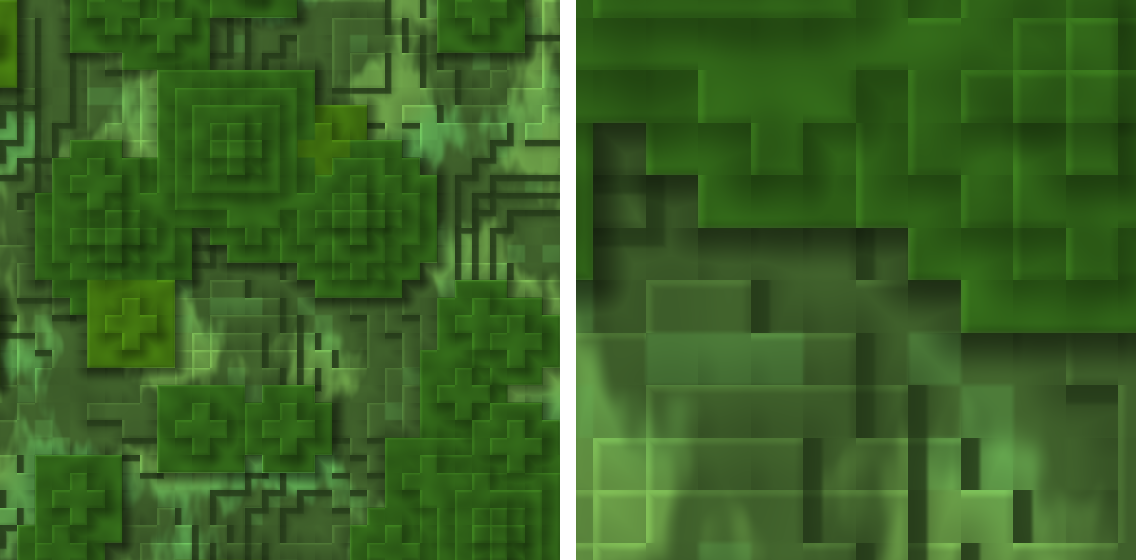
Left: the whole. Right: its middle third, enlarged.
Write a Shadertoy shader that draws this pattern.

```glsl
// Draws a blocky forest from above: stepped leaf crowns over terraced grass.

const float BLOCKS = 32.0;                 // blocks along the canvas height
const vec2 LIGHT = vec2(-0.707, 0.707);    // light falls from the upper left
const vec3 LEAF = vec3(0.19, 0.395, 0.095);
const vec3 OLIVE = vec3(0.26, 0.46, 0.06);
const vec3 GRASS_SHADE = vec3(0.25, 0.38, 0.17);
const vec3 GRASS_SUN = vec3(0.42, 0.62, 0.28);
const vec3 GRASS_COOL = vec3(0.36, 0.64, 0.31);
const vec3 STEP_DARK = vec3(0.19, 0.30, 0.13);

struct Block { float height; float leafy; float olive; };

float hash(vec2 p) {
    vec3 q = fract(p.xyx * 0.1031);
    q += dot(q, q.yzx + 33.33);
    return fract((q.x + q.y) * q.z);
}

float cornerSlope(vec2 corner, vec2 offset) {
    float angle = 6.2832 * hash(corner + 71.0);
    return dot(vec2(cos(angle), sin(angle)), offset);
}

// Gradient noise, roughly -0.7 to 0.7
float noise(vec2 p) {
    vec2 i = floor(p), f = p - i;
    vec2 u = f * f * f * (f * (f * 6.0 - 15.0) + 10.0);
    vec2 e = vec2(1.0, 0.0);
    float low = mix(cornerSlope(i, f), cornerSlope(i + e.xy, f - e.xy), u.x);
    float high = mix(cornerSlope(i + e.yx, f - e.yx), cornerSlope(i + e.xx, f - e.xx), u.x);
    return mix(low, high, u.y);
}

// Raises a block to the tallest crown of a jittered lattice of trees
Block addCrowns(Block b, vec2 cell, float spacing, float radius, float chance, float seed) {
    vec2 home = floor(cell / spacing);
    for (int y = -1; y <= 1; y++)
    for (int x = -1; x <= 1; x++) {
        vec2 id = home + vec2(x, y);
        vec2 key = id + seed;
        if (hash(key) > chance) continue;
        vec2 jitter = floor(vec2(hash(key + 13.7), hash(key + 29.1)) * spacing);
        vec2 d = abs(cell - id * spacing - jitter);
        float kind = hash(key + 41.3);
        float cut = kind < 0.55 ? 0.72 : 0.5;              // octagon or square
        float ring = max(max(d.x, d.y), (d.x + d.y) * cut);
        if (ring > radius + 0.4) continue;
        float height = 4.0 + floor(hash(key + 57.9) * 3.0);
        height += floor(max(radius - ring, 0.0) * step(2.5, radius));
        height += 2.0 * step(d.x + d.y, 1.5);              // plus on top
        if (height > b.height) b = Block(height, 1.0, step(0.83, kind) * step(radius, 2.5));
    }
    return b;
}

Block blockAt(vec2 cell) {
    float terrace = floor(noise(cell / 8.0 + 5.3) * 6.0);
    Block b = Block(min(terrace, 3.0), 0.0, 0.0);
    b = addCrowns(b, cell, 4.0, 2.0, 0.36, 17.0);
    return addCrowns(b, cell, 9.0, 4.0, 0.42, 83.0);
}

// Sunlit patches with ragged, soft borders
vec3 grassColor(vec2 p) {
    float patches = noise(p / 6.5 + 11.0) + 0.22 * noise(p * vec2(0.9, 0.45));
    patches += 0.09 * noise(p * vec2(2.4, 0.9) + 7.0);
    float haze = 0.12 * noise(p * vec2(0.7, 0.25) + 31.0);
    vec3 sun = mix(GRASS_SUN, GRASS_COOL, smoothstep(-0.1, 0.4, noise(p / 7.0 + 47.0)));
    return mix(GRASS_SHADE, sun, smoothstep(-0.03, 0.2, patches)) * (1.0 + haze);
}

vec3 blockColor(Block b, vec2 cell, vec3 grass, float mottle) {
    float tint = hash(cell + 101.0);
    vec3 ground = mix(grass, GRASS_COOL, 0.3 * step(0.9, tint)) * (0.97 + 0.06 * tint);
    vec3 leaves = mix(LEAF, OLIVE, b.olive) * (0.98 + 0.2 * mottle);
    return mix(ground, leaves, b.leafy);
}

// Soft share of a unit cell starting at 'start' seen from position x
float coverage(float x, float start, float blur) {
    return smoothstep(-blur, blur, x - start) - smoothstep(-blur, blur, x - start - 1.0);
}

void mainImage(out vec4 fragColor, in vec2 fragCoord) {
    vec2 p = fragCoord / iResolution.y * BLOCKS;
    vec2 cell = floor(p), f = p - cell;
    Block self = blockAt(cell);
    vec3 grass = grassColor(p);
    float mottle = noise(p * 0.8 + 3.0);
    vec3 color = vec3(0.0);
    float shadow = 0.0, glow = 0.0, crease = 0.0, strip = 0.0;

    for (int y = -1; y <= 1; y++)
    for (int x = -1; x <= 1; x++) {
        vec2 o = vec2(x, y);
        Block other = self;
        if (x != 0 || y != 0) other = blockAt(cell + o);
        float share = coverage(f.x, o.x, 0.07) * coverage(f.y, o.y, 0.07);
        color += share * blockColor(other, cell + o, grass, mottle);

        vec2 gap = max(abs(f - o - 0.5) - 0.5, 0.0);
        float facing = dot(o, LIGHT) / max(length(o), 1.0);
        float rise = other.height - self.height;
        float bare = (1.0 - self.leafy) * (1.0 - other.leafy);
        if (rise > 0.5) {
            // Soft shade below taller blocks, deepest away from the light
            float depth = min(0.2 + 0.07 * rise, 0.55) * (0.62 + 0.38 * facing);
            float fade = 1.0 - smoothstep(0.0, 0.95, length(gap));
            shadow = max(shadow, depth * fade);
            float band = 1.0 - smoothstep(0.3, 0.42, max(gap.x, gap.y));
            strip = max(strip, bare * step(0.1, facing) * band);
        } else if (rise < -0.5 && x * y == 0) {
            // Bright rims toward the light, dim rims on the far side
            float rim = 1.0 - smoothstep(0.03, 0.2, length(gap));
            glow = max(glow, rim * step(0.0, facing));
            crease = max(crease, rim * step(facing, 0.0));
        }
    }
    color = mix(color, STEP_DARK, 0.85 * strip);
    color *= (1.0 - shadow) * (1.0 + 0.2 * glow - 0.1 * crease);
    fragColor = vec4(color, 1.0);
}
```
